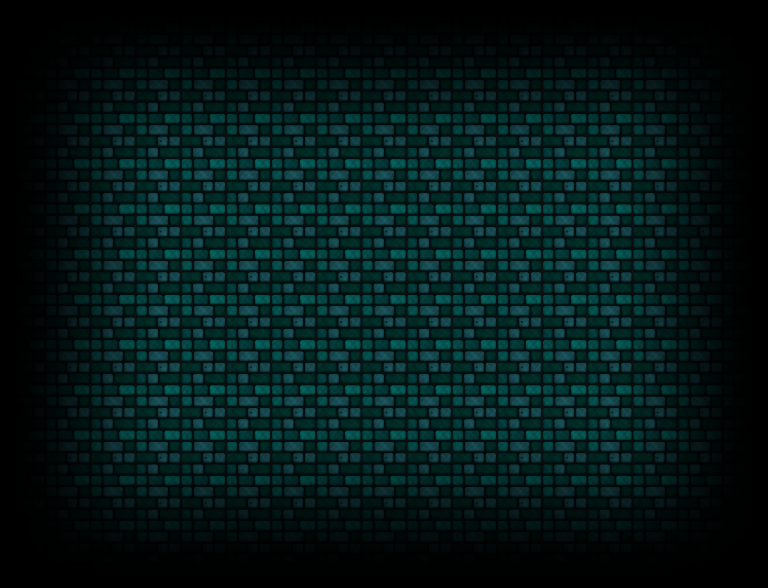
Reproduce this pattern procedurally as a WebGL 2 fragment shader.

```glsl
#version 300 es
precision highp float;
// A teal stone wall: one square tile of four brick courses, repeated over the
// canvas. Bricks are rounded boxes with a bevel and layered-sine mottling;
// a soft inset shadow fades the wall to black along all four sides.
uniform vec2 u_resolution;
out vec4 fragColor;

const vec2 TILES = vec2(17.0, 13.0);
const float COURSES = 4.0;
const float GAP = 0.020;          // half width of mortar, in tiles
const float CORNER = 0.050;       // brick corner radius, in tiles
const float MOTTLE = 0.17;
const float SHADOW_START = 0.010; // inset shadow, in canvas widths
const float SHADOW_END = 0.225;
const vec3 MORTAR = vec3(0.010, 0.055, 0.060);
const vec3 JOINT_GLINT = vec3(0.120, 0.110, 0.120);

const vec3 DARK_GREEN = vec3(0.006, 0.165, 0.145);
const vec3 DEEP_TEAL = vec3(0.010, 0.220, 0.215);
const vec3 TEAL = vec3(0.018, 0.285, 0.275);
const vec3 BRIGHT_TEAL = vec3(0.020, 0.340, 0.325);
const vec3 SLATE = vec3(0.090, 0.290, 0.315);

// Positions of the two inner joints of each course, top to bottom
const vec2 JOINTS[4] = vec2[4](
  vec2(0.47, 0.73), vec2(0.25, 0.52), vec2(0.27, 0.62), vec2(0.27, 0.74));

// Three stones per course, left to right
const vec3 STONES[12] = vec3[12](
  DARK_GREEN, SLATE, SLATE,
  DEEP_TEAL, SLATE, DARK_GREEN,
  TEAL, DEEP_TEAL, BRIGHT_TEAL,
  TEAL, SLATE, DARK_GREEN);

float roundedBox(vec2 p, vec2 halfSize, float radius) {
  vec2 q = abs(p) - halfSize + radius;
  return length(max(q, 0.0)) + min(max(q.x, q.y), 0.0) - radius;
}

// Mottling that repeats with the tile
float mottle(vec2 p) {
  vec2 a = p * 6.28318;
  float n = sin(a.x * 3.0 + 1.7 * sin(a.y * 2.0));
  n += 0.7 * sin(a.y * 5.0 - a.x * 4.0 + sin(a.x * 3.0));
  n += 0.5 * sin(a.x * 8.0 + a.y * 7.0);
  return n / 2.2;
}

vec3 wall(vec2 p, float pixel) {
  vec2 tile = fract(p);
  int course = min(int(tile.y * COURSES), 3);
  vec2 joints = JOINTS[course];

  // Find the stone and its horizontal span
  int stone = int(step(joints.x, tile.x) + step(joints.y, tile.x));
  float left = stone == 0 ? 0.0 : (stone == 1 ? joints.x : joints.y);
  float right = stone == 0 ? joints.x : (stone == 1 ? joints.y : 1.0);
  vec2 center = vec2(0.5 * (left + right), (float(course) + 0.5) / COURSES);
  vec2 halfSize = vec2(0.5 * (right - left), 0.5 / COURSES) - GAP;
  vec2 local = tile - center;
  float d = roundedBox(local, halfSize, CORNER);

  // Stone face, dimmed towards its rim
  vec3 face = STONES[course * 3 + stone];
  face *= 1.0 + MOTTLE * mottle(tile);
  face *= mix(0.76, 1.04, smoothstep(0.0, 0.055, -d));
  face *= 1.0 - 0.25 * local.y / halfSize.y * smoothstep(0.05, 0.0, -d);

  // A small pit in the middle stone of the top course
  if (course == 0 && stone == 1) {
    float pit = length(local + vec2(0.045, 0.005));
    face *= 1.0 - 0.55 * smoothstep(0.018 + pixel, 0.018 - 0.5 * pixel, pit);
  }

  // Mortar with pale glints where tiles meet
  vec2 seam = abs(tile - round(tile));
  float glint = exp(-seam.x * 35.0) * (0.35 + 0.65 * exp(-seam.y * 14.0));
  vec3 mortar = mix(MORTAR, JOINT_GLINT, 0.6 * glint);
  float cover = smoothstep(0.5 * pixel, -0.5 * pixel, d);
  return mix(mortar, face, cover);
}

// Light left by the shadow cast inwards from the canvas sides
float insetLight(vec2 uv) {
  vec2 edge = min(uv, 1.0 - uv);
  edge.y *= TILES.y / TILES.x;
  vec2 light = smoothstep(vec2(SHADOW_START), vec2(SHADOW_END), edge);
  return light.x * light.y;
}

void main() {
  vec2 uv = gl_FragCoord.xy / u_resolution;
  vec2 p = vec2(uv.x, 1.0 - uv.y) * TILES;
  float pixel = max(TILES.x / u_resolution.x, TILES.y / u_resolution.y);
  vec3 color = wall(p, pixel) * insetLight(uv);
  fragColor = vec4(color, 1.0);
}
```
